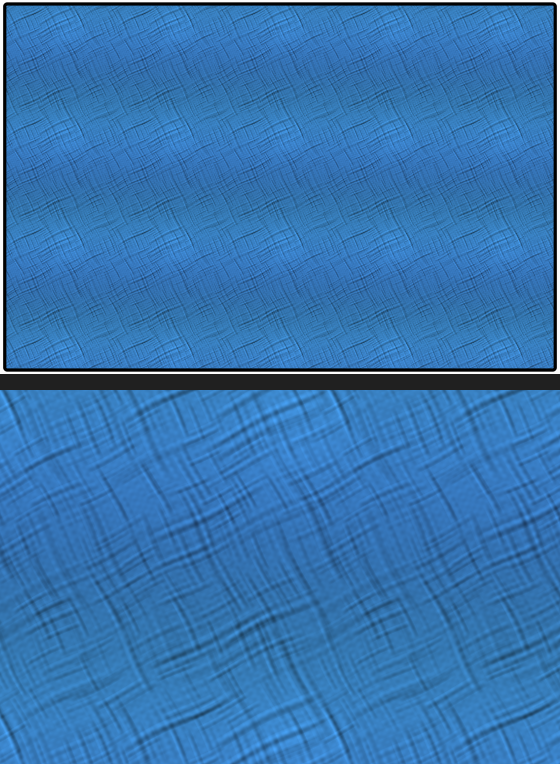
Top: the whole. Bottom: its middle third, enlarged.
Give the GLSL for this texture, as a Shadertoy shader.

```glsl
// Blue woven cloth in square tiles, five across and about 3.3 down, inside a thin
// rounded black frame on white. Scratched threads run along two slanted axes on a
// lattice that closes on the tile, so every repeat is seamless and identical.

const float TILE = 0.1957;                 // tile side, in canvas widths
const vec2 MARGIN = vec2(0.0056, 0.0042);  // white rim around the frame
const float FRAME = 0.0058;                // frame line width
const float CORNER = 0.0075;               // outer corner radius
const vec2 GLOW_AT = vec2(0.53, -0.19);    // glow centre in a tile, from its top left
const float BAND = 0.06;                   // strength of the light and dark rows
const float GLOW = 0.10;                   // strength of the bright spots
const float GRAIN = 0.025;                 // strength of the fine weave
const float BEND = 0.012;                  // waviness of the threads
const vec3 CLOTH = vec3(0.21, 0.47, 0.72);
const vec3 INK = vec3(0.0);
const vec3 PAPER = vec3(0.99);
const float TAU = 6.2831853;

float hash(vec2 p, float seed) {
    vec3 h = fract(vec3(p.xyx + seed * 7.31) * vec3(0.1031, 0.1030, 0.0973));
    h += dot(h, h.yzx + 33.33);
    return fract((h.x + h.y) * h.z);
}

float roundBox(vec2 p, vec2 halfSize, float radius) {
    vec2 d = abs(p) - halfSize + radius;
    return length(max(d, 0.0)) + min(max(d.x, d.y), 0.0) - radius;
}

// Embossed streaks along q.x; count = cells per lattice unit along and across.
float threads(vec2 q, vec2 count, float seed) {
    vec2 g = q * count;
    float row = floor(g.y);
    g.x += hash(vec2(mod(row, count.y), 3.0), seed) * count.x;
    vec2 cell = floor(g);
    vec2 f = g - cell;

    // Cells one tile apart share the same key
    vec2 k = cell * count.yx;
    vec2 key = mod(vec2(2.0 * k.x - k.y, k.x + 2.0 * k.y) + 0.5,
                   5.0 * count.x * count.y);
    float strength = hash(floor(key), seed + 1.0);
    strength *= strength * strength;

    // Dark groove with a light lip, tapered at both ends
    float taper = smoothstep(0.0, 0.2, f.x) * smoothstep(1.0, 0.7, f.x);
    float groove = sin(0.5 * TAU * f.y);
    return strength * taper * (-0.65 * sin(TAU * f.y) - 0.45 * groove * groove);
}

// Sum of thread layers in both slanted directions, from coarse to fine
float weave(vec2 t) {
    vec2 q = vec2(2.0 * t.x - t.y, t.x + 2.0 * t.y).yx;
    q = vec2(2.0 * t.x + t.y, 2.0 * t.y - t.x);
    q += BEND * sin(TAU * (t.yx * 3.0 + vec2(0.1, 0.4)));
    float sum = 0.0;
    for (int i = 0; i < 3; i++) {
        float n = float(i);
        vec2 count = vec2(1.0 + n, 12.0 + 5.0 * n);
        float weight = 0.24 - 0.03 * n;
        sum += weight * threads(q, count, 2.0 + 5.0 * n);
        sum += weight * threads(vec2(q.y, -q.x), count, 19.0 + 5.0 * n);
    }
    vec2 fine = sin(TAU * q * vec2(15.0, 19.0));
    return sum + GRAIN * (fine.x * fine.y + 0.5 * fine.y);
}

vec3 cloth(vec2 t) {
    vec2 wave = cos(TAU * (t - GLOW_AT));
    float glow = exp(2.5 * (wave.x + wave.y - 2.0));
    float tone = 1.02 + BAND * wave.y + GLOW * glow + weave(t);
    vec3 tint = vec3(0.0, 0.010, -0.008) * sin(TAU * (t.y - GLOW_AT.y));
    return CLOTH * tone + tint;
}

void mainImage(out vec4 fragColor, in vec2 fragCoord) {
    float pixel = 1.0 / iResolution.x;
    vec2 size = iResolution.xy * pixel;
    vec2 p = fragCoord * pixel;

    // Tiles start at the inner top left corner of the frame
    vec2 start = vec2(MARGIN.x + FRAME, size.y - MARGIN.y - FRAME);
    vec3 color = cloth((p - start) / TILE);

    // Frame and paper
    float d = roundBox(p - 0.5 * size, 0.5 * size - MARGIN, CORNER);
    color = mix(color, INK, smoothstep(-0.7 * pixel, 0.7 * pixel, d + FRAME));
    color = mix(color, PAPER, smoothstep(-0.7 * pixel, 0.7 * pixel, d));
    fragColor = vec4(clamp(color, 0.0, 1.0), 1.0);
}
```
